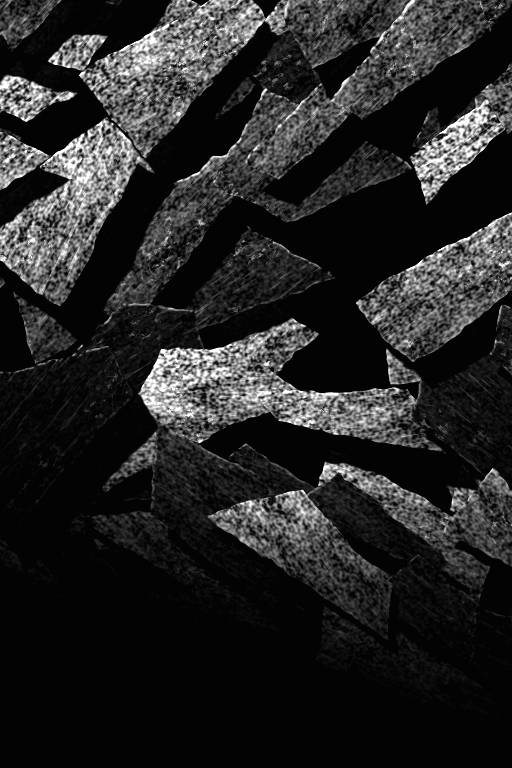
Give the GLSL for this texture, as a Shadertoy shader.

```glsl
// Heap of broken slate slabs in hard side light, black and white.

const float TAU = 6.28318;
const int LAYERS = 6;
const float CELL = 0.21;
const float BLACK = 0.012;
const vec2 LIGHT_DIR = vec2(-0.55, 0.83);

struct Slab {
    vec2 center;
    vec2 halfSize;
    float angle;
    vec4 rnd;
};

vec2 hash22(vec2 p) {
    vec3 q = fract(p.xyx * vec3(0.1031, 0.1030, 0.0973));
    q += dot(q, q.yzx + 33.33);
    return fract((q.xx + q.yz) * q.zy);
}

vec2 gradientAt(vec2 cell) {
    float a = TAU * hash22(cell).x;
    return vec2(cos(a), sin(a));
}

float gradientNoise(vec2 p) {
    vec2 i = floor(p), f = p - i;
    vec2 u = f * f * f * (f * (f * 6.0 - 15.0) + 10.0);
    vec2 e = vec2(1.0, 0.0);
    float a = dot(gradientAt(i), f);
    float b = dot(gradientAt(i + e.xy), f - e.xy);
    float c = dot(gradientAt(i + e.yx), f - e.yx);
    float d = dot(gradientAt(i + e.xx), f - e.xx);
    return mix(mix(a, b, u.x), mix(c, d, u.x), u.y);
}

float fbm(vec2 p) {
    float sum = 0.0, amp = 0.6;
    for (int i = 0; i < 4; i++) {
        sum += amp * gradientNoise(p);
        p = mat2(1.6, 1.2, -1.2, 1.6) * p + 7.3;
        amp *= 0.65;
    }
    return sum;
}

vec2 rotate(vec2 p, float a) {
    float c = cos(a), s = sin(a);
    return vec2(c * p.x + s * p.y, c * p.y - s * p.x);
}

// Slabs lean up to the right above, and slide down to the right below.
Slab makeSlab(vec2 cell, float layer) {
    vec2 key = cell + layer * 17.0 + 40.0;
    vec4 r = vec4(hash22(key), hash22(key + 91.7));
    vec2 center = (cell + 0.5 + 0.5 * (r.xy - 0.5) + 0.37 * layer) * CELL;
    float rise = smoothstep(0.3, 0.62, center.y - 0.35 * (center.x - 0.33));
    float angle = mix(-0.6, 0.75, rise) + 0.75 * (r.z - 0.5);
    vec2 halfSize = vec2(mix(0.06, 0.135, r.w), mix(0.022, 0.078, fract(r.x * 7.0)));
    return Slab(center, halfSize, angle, r);
}

// Skewed, tapered quad with one corner broken off.
float slabDistance(vec2 p, Slab s) {
    vec2 q = rotate(p - s.center, s.angle);
    vec2 skew = (s.rnd.yz - 0.5) * vec2(1.3, 0.5);
    float taper = 1.0 + (s.rnd.x - 0.5) * q.x / s.halfSize.x;
    float side = abs(q.x + skew.x * q.y) - s.halfSize.x;
    float top = abs(q.y + skew.y * q.x) - s.halfSize.y * taper;
    float corner = dot(q, vec2(0.6, 0.8)) - mix(0.05, 0.11, s.rnd.y);
    return max(max(side, top), corner);
}

// Inside the dark hollow right of the middle no slab is placed.
bool inHollow(vec2 center) {
    vec2 q = rotate(center - vec2(0.43, 0.68), 0.5);
    return length(q / vec2(0.19, 0.115)) < 1.0;
}

float lightAt(vec2 p) {
    float fall = smoothstep(0.06, 0.6, p.y + 0.35 * (p.x - 0.4));
    float dim = smoothstep(0.2, 0.55, p.x) * smoothstep(0.7, 0.5, p.y);
    float corner = smoothstep(0.2, 0.0, length(p - vec2(0.02, 0.95)));
    return fall * mix(1.15, 0.85, dim) + 0.5 * corner;
}

// Cleaved stone: streaks, grain, chalky scuffs, scratches and fine cracks.
float slateTone(vec2 p, Slab s, float d, float facing) {
    vec2 q = rotate(p - s.center, s.angle) + 5.0 * s.rnd.xy;
    float streak = fbm(q * vec2(14.0, 34.0));
    float grain = gradientNoise(q * vec2(210.0, 250.0)) + 0.8 * gradientNoise(q * vec2(105.0, 150.0) + 3.7);
    float worn = smoothstep(-0.1, 0.35, gradientNoise(q * 13.0));
    float scuff = smoothstep(0.12, 0.42, fbm(q * vec2(75.0, 115.0))) * worn;
    float scratch = smoothstep(0.1, 0.4, fbm(q * vec2(15.0, 130.0))) * (1.0 - worn);
    float crack = smoothstep(0.02, 0.0, abs(fbm(q * vec2(9.0, 14.0)))) * worn;
    float base = 0.055 + 0.6 * pow(fract(s.rnd.w * 5.0 + s.rnd.z * 3.0), 1.9);
    float sheen = clamp(1.0 + 4.0 * dot(p - s.center, LIGHT_DIR), 0.5, 1.6);
    float tone = base * sheen * max(0.1, 0.95 + 1.5 * streak + 1.35 * grain);
    float chalk = (0.6 * scuff + 0.3 * scratch + 0.22 * crack) * (0.45 + 1.3 * base);
    float rim = smoothstep(-0.0042, -0.001, d) * smoothstep(-0.25, 0.25, streak + grain * 0.4);
    return tone + chalk + rim * mix(0.14, 0.6, clamp(facing, 0.0, 1.0));
}

void mainImage(out vec4 fragColor, in vec2 fragCoord) {
    vec2 p = fragCoord / iResolution.y;
    float pixel = 0.7 / iResolution.y;
    float light = lightAt(p);
    float tone = 0.0;

    // Stack the layers from back to front; each slab shades what lies below.
    for (int k = 0; k < LAYERS; k++) {
        float layer = float(k);
        float chip = 0.008 * gradientNoise(p * 19.0 + layer * 9.0) + 0.003 * gradientNoise(p * 75.0 + layer);
        vec2 home = floor(p / CELL - 0.37 * layer);
        for (int n = 0; n < 9; n++) {
            Slab s = makeSlab(home + vec2(n % 3 - 1, n / 3 - 1), layer);
            if (fract(s.rnd.y * 13.0) > 0.72 || inHollow(s.center)) continue;
            float drop = mix(0.02, 0.06, s.rnd.z);
            float shadow = smoothstep(0.002, -0.002, slabDistance(p + LIGHT_DIR * drop, s) + chip);
            tone *= 1.0 - 0.96 * shadow;
            float d = slabDistance(p, s) + chip;
            float cover = smoothstep(pixel, -pixel, d);
            if (cover > 0.0) {
                float facing = (slabDistance(p + LIGHT_DIR * 0.002, s) + chip - d) / 0.002;
                tone = mix(tone, slateTone(p, s, d, facing) * light, cover);
            }
        }
    }

    // Deepen the shadows and hold back the highlights.
    tone = max(tone - 0.025, 0.0);
    tone = BLACK + 1.05 * tone / (1.0 + 0.2 * tone);
    fragColor = vec4(vec3(clamp(tone, 0.0, 1.0)), 1.0);
}
```
